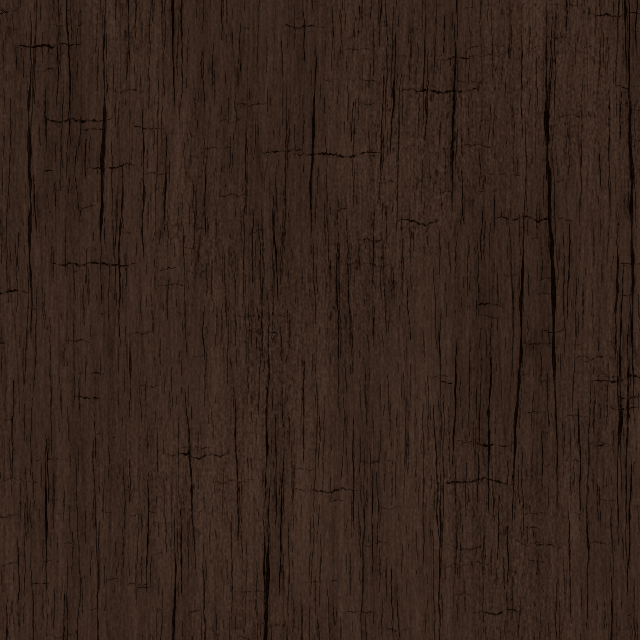
Give the GLSL for this texture, as a WebGL 2 fragment shader.

```glsl
#version 300 es
precision highp float;
// Dark weathered timber: long faint bands and crisp pores of gradient noise,
// crossed by sparse, sharp, tapered cracks on jittered grids in several
// sizes, a few ragged cross breaks, and rough patches with torn chips.

#define DARK vec3(0.10, 0.058, 0.037)
#define LIGHT vec3(0.24, 0.169, 0.131)
#define BASE_TONE 0.83
#define GRAIN_CONTRAST 1.0
#define CRACK_DEPTH 1.15
#define SEAM_DEPTH 0.28
#define CHIP_DEPTH 0.5
#define SOFTNESS 0.0007
#define WARP 0.008

uniform vec2 u_resolution;
out vec4 fragColor;

vec4 hash4(vec3 p) {
    vec4 q = fract(p.xyzx * vec4(0.1031, 0.1030, 0.0973, 0.1099));
    q += dot(q, q.wzxy + 33.33);
    return fract((q.xxyz + q.yzzw) * q.zywx);
}

float cornerSlope(vec2 cell, vec2 offset) {
    float angle = 6.2832 * hash4(vec3(cell, 7.0)).x;
    return dot(vec2(cos(angle), sin(angle)), offset);
}

float gradientNoise(vec2 p) {
    vec2 i = floor(p), f = fract(p);
    vec2 u = f * f * f * (f * (f * 6.0 - 15.0) + 10.0);
    vec2 e = vec2(1.0, 0.0);
    float low = mix(cornerSlope(i, f), cornerSlope(i + e.xy, f - e.xy), u.x);
    float high = mix(cornerSlope(i + e.yx, f - e.yx), cornerSlope(i + e.xx, f - e.xx), u.x);
    return mix(low, high, u.y);
}

// Thin dark lines on the zero crossings of stretched noise, in broken runs.
float seams(vec2 p, vec2 scale, float thickness) {
    float line = 1.0 - smoothstep(0.0, thickness, abs(gradientNoise(p * scale)));
    float run = gradientNoise(p * scale * vec2(0.7, 1.6) + 47.0);
    return line * smoothstep(-0.05, 0.2, run);
}

// Tapered cracks running along y, at most one in each grid cell.
float cracks(vec2 p, vec2 grid, float width, float wobble, float bends, float chance, float seed) {
    float soft = max(SOFTNESS, 0.5 / u_resolution.y);
    vec2 home = floor(p * grid);
    float result = 0.0;
    for (int j = -1; j <= 1; j++)
    for (int i = -1; i <= 1; i++) {
        vec2 cell = home + vec2(i, j);
        vec4 h = hash4(vec3(cell, seed));
        if (h.w > chance) continue;
        vec2 d = p - (cell + 0.1 + 0.8 * h.xy) / grid;
        float halfLength = (0.15 + 0.7 * h.z * h.z) / grid.y;
        float along = d.y / halfLength;
        if (abs(along) >= 1.0) continue;
        float taper = 1.0 - along * along;
        float lane = h.x * 91.0 + seed * 13.0;
        float bend = gradientNoise(vec2(lane, p.y * bends))
                   + 0.3 * gradientNoise(vec2(lane + 9.5, p.y * bends * 5.3));
        float lean = (h.y - 0.5) * 0.08 * d.y;
        float dist = abs(d.x - lean - wobble * bend);
        float w = width * taper * (0.35 + 0.9 * h.z)
                * (1.0 + 1.5 * gradientNoise(vec2(lane + 4.3, p.y * bends * 3.0)));
        w = max(w, 0.0);
        float core = 1.0 - smoothstep(max(w - soft, 0.0), w + soft, dist);
        float halo = 0.14 * exp(-dist / (2.0 * width));
        result = max(result, max(core, halo) * smoothstep(0.0, 0.25, taper));
    }
    return result;
}

void main() {
    vec2 p = gl_FragCoord.xy / u_resolution.y;

    // Fibres drift sideways along their length.
    vec2 q = p;
    q.x += WARP * gradientNoise(p * vec2(5.0, 2.5));
    q.x += 0.12 * WARP * gradientNoise(p * vec2(40.0, 30.0));

    // Grain: broad bands, long streaks, then crisp fibres and pores.
    float rough = smoothstep(-0.2, 0.35, gradientNoise(p * vec2(4.0, 3.0) + 31.0));
    float grain = 0.22 * gradientNoise(p * vec2(6.0, 2.5) + 3.0)
                + 0.26 * gradientNoise(q * vec2(30.0, 1.5) + 11.0)
                + 0.20 * gradientNoise(q * vec2(85.0, 3.0) + 23.0)
                + 0.30 * gradientNoise(q * vec2(235.0, 14.0) + 41.0)
                + (0.28 + 0.12 * rough) * gradientNoise(q * vec2(300.0, 70.0) + 57.0)
                + (0.30 + 0.22 * rough) * gradientNoise(q * vec2(340.0, 190.0) + 71.0);

    // Faint seams between the fibres.
    float seam = seams(q, vec2(40.0, 2.2), 0.05);

    // Torn chips with crisp rims gather in the rough patches.
    float flake = gradientNoise(q * vec2(90.0, 26.0) + 83.0)
                + 0.7 * gradientNoise(q * vec2(230.0, 80.0) + 97.0);
    float chips = smoothstep(0.42, 0.55, flake) * rough;

    // Long splits, medium checks, two sets of hairlines, then cross breaks.
    float split = cracks(q, vec2(9.0, 2.0), 0.0021, 0.005, 8.0, 0.75, 1.0);
    split = max(split, 0.95 * cracks(q, vec2(23.0, 4.6), 0.0012, 0.004, 18.0, 0.6, 2.0));
    split = max(split, 0.7 * cracks(q, vec2(46.0, 6.0), 0.0008, 0.003, 22.0, 0.65, 3.0));
    split = max(split, 0.6 * cracks(q, vec2(88.0, 22.0), 0.0008, 0.002, 55.0, 0.5, 6.0));
    float crossBreak = cracks(p.yx, vec2(18.0, 11.0), 0.0014, 0.011, 34.0, 0.17, 4.0);
    crossBreak = max(crossBreak, 0.6 * cracks(p.yx, vec2(38.0, 27.0), 0.0010, 0.007, 65.0, 0.16, 5.0));
    crossBreak *= clamp(0.75 + 1.6 * gradientNoise(q * vec2(110.0, 20.0) + 13.0), 0.0, 1.0);

    float tone = BASE_TONE + GRAIN_CONTRAST * grain - CHIP_DEPTH * chips - SEAM_DEPTH * seam;
    tone -= CRACK_DEPTH * max(split, crossBreak);
    fragColor = vec4(mix(DARK, LIGHT, clamp(tone, -0.4, 1.25)), 1.0);
}
```
